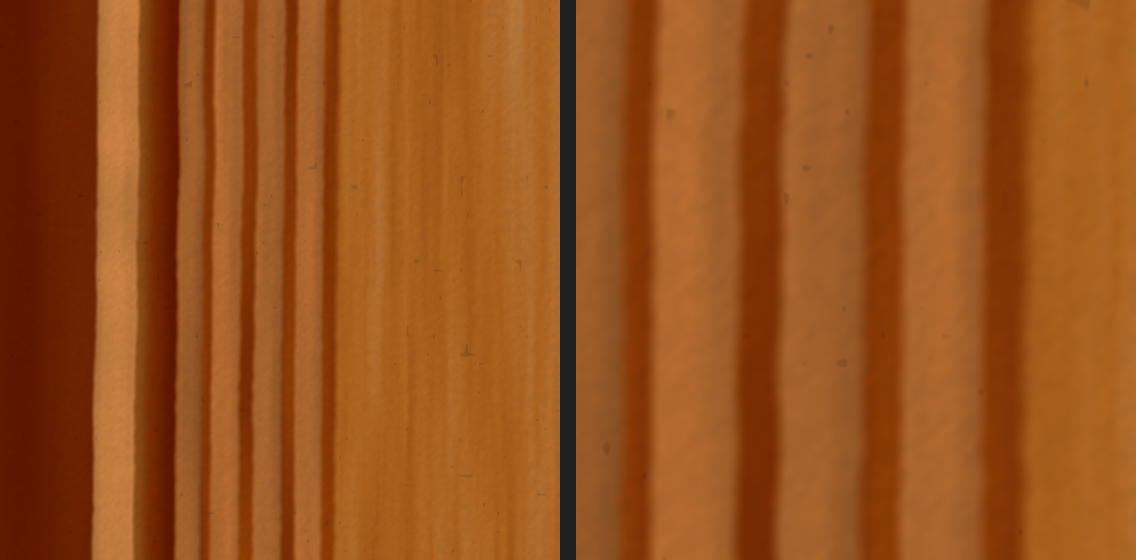
Left: the whole. Right: its middle third, enlarged.
Write a three.js fragment shader that draws this texture.

```glsl
// Close view of moulded wood: a dark recess, a bright bead, four narrow flutes and a flat panel.
// Soft vertical bands with slightly wavering, leaning edges make the profile;
// stretched value noise adds the grain, and fine slanted noise roughens the surface.
varying vec2 vUv;

const vec3 RECESS = vec3(0.37, 0.085, 0.0);
const vec3 RECESS_LIT = vec3(0.44, 0.15, 0.008);
const vec3 GROOVE = vec3(0.46, 0.165, 0.01);
const vec3 GROOVE_LIT = vec3(0.55, 0.24, 0.02);
const vec3 OLIVE = vec3(0.53, 0.29, 0.08);
const vec3 BEAD = vec3(0.74, 0.47, 0.24);
const vec3 FLUTE = vec3(0.67, 0.395, 0.18);
const vec3 PANEL = vec3(0.665, 0.38, 0.12);
const vec3 PANEL_DEEP = vec3(0.585, 0.31, 0.07);
const vec3 PANEL_PALE = vec3(0.70, 0.45, 0.22);

float hash(vec2 p) {
  vec3 q = fract(vec3(p.xyx) * 0.1031);
  q += dot(q, q.yzx + 33.33);
  return fract((q.x + q.y) * q.z);
}

float noise(vec2 p) {
  vec2 cell = floor(p);
  vec2 f = fract(p);
  f = f * f * (3.0 - 2.0 * f);
  float low = mix(hash(cell), hash(cell + vec2(1.0, 0.0)), f.x);
  float high = mix(hash(cell + vec2(0.0, 1.0)), hash(cell + vec2(1.0, 1.0)), f.x);
  return mix(low, high, f.y);
}

// Noise centred on zero, from -1 to 1
float signedNoise(vec2 p) {
  return noise(p) * 2.0 - 1.0;
}

float band(float x, float left, float right, float soft) {
  return smoothstep(left - soft, left + soft, x)
       * (1.0 - smoothstep(right - soft, right + soft, x));
}

// Long fibres: coarse and fine streaks along y
float grain(vec2 p) {
  return 0.5 * signedNoise(p * vec2(38.0, 1.6))
       + 0.35 * signedNoise(p * vec2(85.0, 3.0) + 17.0)
       + 0.15 * signedNoise(p * vec2(150.0, 9.0) + 41.0);
}

// Dark recess at the left, warming toward the bead
vec3 recessColor(vec2 p) {
  float warmth = smoothstep(0.0, 0.15, p.x) * (0.45 + 0.4 * p.y);
  warmth += 0.3 * signedNoise(p * vec2(22.0, 2.5) + 5.0);
  return mix(RECESS, RECESS_LIT, clamp(warmth, 0.0, 1.0));
}

// Shadow under the bead, from an olive slope to a deep red corner
vec3 shadowColor(vec2 p) {
  vec3 slope = mix(OLIVE, GROOVE, smoothstep(0.247, 0.277, p.x));
  return mix(slope, RECESS, smoothstep(0.268, 0.312, p.x));
}

// Flat panel with broad tints and fine fibres
vec3 panelColor(vec2 p) {
  vec2 q = p + vec2(0.012 * signedNoise(p * vec2(3.0, 2.0)), 0.0);
  float tone = 0.95 * grain(q) + 0.35 * signedNoise(q * vec2(9.0, 1.2) + 8.0);
  tone += 0.4 * band(p.x, 0.612, 0.655, 0.02) - 0.3 * band(p.x, 0.67, 0.78, 0.03);
  tone += 0.35 * smoothstep(0.8, 0.95, p.x);
  vec3 color = mix(PANEL, PANEL_PALE, clamp(tone, 0.0, 1.0));
  return mix(color, PANEL_DEEP, clamp(-tone, 0.0, 1.0));
}

// Four flutes and the grooves between them
vec3 fluteColor(vec2 p, vec3 base) {
  vec4 lefts = vec4(0.318, 0.380, 0.456, 0.529);
  vec4 rights = vec4(0.362, 0.431, 0.506, 0.577);
  vec4 tints = vec4(0.92, 1.02, 0.97, 1.03);
  float depth = 0.5 + 0.5 * signedNoise(p * vec2(50.0, 3.0));
  vec3 groove = mix(GROOVE, GROOVE_LIT, depth);
  vec3 color = mix(base, groove, smoothstep(0.312, 0.322, p.x));
  for (int i = 0; i < 4; i++) {
    float across = (p.x - lefts[i]) / (rights[i] - lefts[i]);
    float light = tints[i] * (1.0 - 0.10 * smoothstep(0.55, 1.0, across));
    light += 0.06 * signedNoise(p * vec2(65.0, 3.5) + float(i) * 13.0);
    color = mix(color, FLUTE * light, band(p.x, lefts[i], rights[i], 0.006));
  }
  return color;
}

void main() {
  // Lean to the right with height and let the carved edges waver
  vec2 p = vUv;
  p.x -= 0.010 * (p.y - 0.5);
  p.x += 0.0025 * signedNoise(p * vec2(9.0, 7.0)) + 0.0012 * signedNoise(p * vec2(20.0, 55.0));

  vec3 color = mix(recessColor(p), shadowColor(p), smoothstep(0.235, 0.25, p.x));
  float beadLight = 1.0 + 0.05 * grain(p) + 0.04 * signedNoise(p * vec2(14.0, 8.0));
  beadLight -= 0.08 * smoothstep(0.19, 0.171, p.x);
  color = mix(color, BEAD * beadLight, band(p.x, 0.171, 0.245, 0.005));
  color = fluteColor(p, color);
  color = mix(color, panelColor(p), smoothstep(0.594, 0.609, p.x));

  // Slanted surface roughness and sparse dark pits
  vec2 slanted = vec2(p.x + p.y, p.y - p.x);
  float rough = signedNoise(slanted * vec2(70.0, 130.0)) + 0.6 * signedNoise(p * 190.0);
  color *= 1.0 + 0.022 * rough;
  float pits = smoothstep(0.93, 0.99, noise(p * vec2(85.0, 60.0) + 71.0));
  color *= 1.0 - 0.12 * pits;
  gl_FragColor = vec4(clamp(color, 0.0, 1.0), 1.0);
}
```
